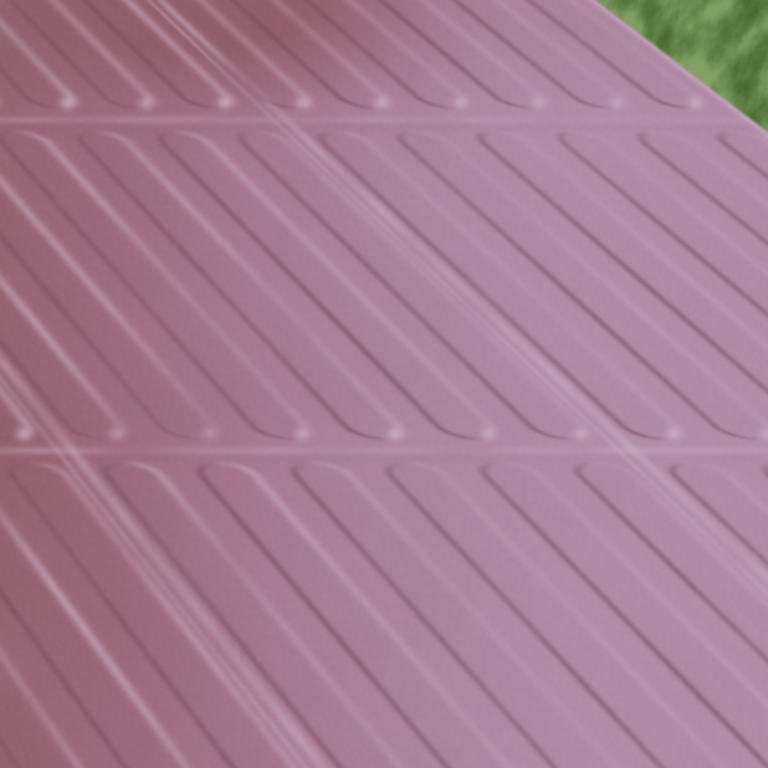
Reproduce this texture procedurally as a Shadertoy shader.

```glsl
// Glossy mauve plastic mat with rows of slanted, round-ended pressed slots.
// Ribs fan out in perspective; each slot is a sheared capsule lit along its rim.
// Seams, paired scuff streaks, a soft sheen and a corner of grass complete it.

#define ROW_HEIGHT 0.431   // distance between horizontal seams
#define FIRST_SEAM 0.156   // first seam, measured from the top
#define BACK_SHIFT 0.18    // rib offset of the farthest row, in pitches
#define SLOT_WIDTH 0.57    // slot width, in pitches
#define SLOT_INSET 0.016   // gap between slot end and seam
#define CAP_FLATTEN 2.0    // flattening of the rounded slot ends
#define RIM_WIDTH 0.0062   // softness of the slot rim
#define STREAK_PERIOD 6.0  // ribs between scuff streaks
#define MAT_EDGE 8.72      // rib coordinate where the mat stops
#define GRAIN 0.012        // strength of the fine surface grain

const vec3 SHADOW_MAUVE = vec3(0.58, 0.375, 0.425);
const vec3 MID_MAUVE = vec3(0.66, 0.475, 0.575);
const vec3 PALE_MAUVE = vec3(0.695, 0.555, 0.66);
const vec3 GLINT = vec3(0.79, 0.69, 0.77);
const vec3 GROOVE = vec3(0.44, 0.27, 0.34);
const vec3 GRASS_DARK = vec3(0.27, 0.41, 0.18);
const vec3 GRASS_LIGHT = vec3(0.51, 0.63, 0.39);

vec2 gradientAt(vec2 cell) {
    vec3 h = fract(cell.xyx * vec3(0.1031, 0.1030, 0.0973));
    h += dot(h, h.yzx + 33.33);
    float angle = 6.2832 * fract((h.x + h.y) * h.z);
    return vec2(cos(angle), sin(angle));
}

// Gradient noise, roughly -0.7 to 0.7
float noise(vec2 p) {
    vec2 i = floor(p), f = fract(p);
    vec2 w = f * f * f * (f * (f * 6.0 - 15.0) + 10.0);
    vec2 e = vec2(1.0, 0.0);
    float a = dot(gradientAt(i), f);
    float b = dot(gradientAt(i + e.xy), f - e.xy);
    float c = dot(gradientAt(i + e.yx), f - e.yx);
    float d = dot(gradientAt(i + e.xx), f - e.xx);
    return mix(mix(a, b, w.x), mix(c, d, w.x), w.y);
}

float fbm(vec2 p) {
    float sum = 0.0, amplitude = 0.6;
    for (int i = 0; i < 4; i++) {
        sum += amplitude * noise(p);
        p = p * 2.03 + 17.3;
        amplitude *= 0.5;
    }
    return sum;
}

float bell(float x, float width) {
    x /= width;
    return exp(-x * x);
}

// Broad reflection: dark on the left and near the top, pale on the right
vec3 sheenColor(vec2 p) {
    float s = smoothstep(-0.16, 0.84, p.x - 0.06 * (p.y - 0.5));
    vec2 blob = (p - vec2(0.34, 0.01)) / vec2(0.25, 0.12);
    s -= 0.52 * exp(-dot(blob, blob)) + 0.25 * bell(p.y, 0.12) * p.x;
    s = clamp(s + 0.12 * fbm(p * 4.0), 0.0, 1.0);
    return s < 0.5 ? mix(SHADOW_MAUVE, MID_MAUVE, s * 2.0)
                   : mix(MID_MAUVE, PALE_MAUVE, s * 2.0 - 1.0);
}

vec3 grassColor(vec2 p) {
    float blades = fbm(vec2(p.x * 22.0 + p.y * 8.0, p.y * 15.0));
    return mix(GRASS_DARK, GRASS_LIGHT, smoothstep(-0.45, 0.4, blades));
}

void mainImage(out vec4 fragColor, in vec2 fragCoord) {
    vec2 p = fragCoord / iResolution.xy;
    p.y = 1.0 - p.y; // measured downward

    // Perspective rib coordinate and row
    float pitch = 0.0964 + 0.0433 * p.y;
    float rib = (p.x + 0.065 - 0.927 * p.y) / pitch;
    float slope = 0.927 + 0.0433 * rib;
    float rowPos = (p.y - FIRST_SEAM) / ROW_HEIGHT;
    float row = floor(rowPos);
    float shiftedRib = rib - BACK_SHIFT * min(row, 0.0);

    // Slot as a capsule in sheared space; the nearest row runs off the canvas
    float radius = 0.5 * SLOT_WIDTH * pitch;
    float halfLength = 0.5 * ROW_HEIGHT - SLOT_INSET;
    float column = shiftedRib - 0.5 * SLOT_WIDTH + 0.5;
    vec2 q = vec2((fract(column) - 0.5) * pitch, (fract(rowPos) - 0.5) * ROW_HEIGHT);
    float spine = halfLength - radius / CAP_FLATTEN;
    float lowEnd = row > 0.5 ? 1.0 : spine;
    vec2 toRim = q - vec2(0.0, clamp(q.y, -spine, lowEnd));
    toRim.y *= CAP_FLATTEN;
    float dist = length(toRim);
    vec2 normal = toRim / max(dist, 1e-4);
    dist -= radius;

    // Rim lighting, uneven from slot to slot and along each rim
    float light = 0.95 * normal.x - (normal.y > 0.0 ? 0.3 : 0.12) * normal.y;
    float uneven = noise(vec2(floor(column) * 1.7, p.y * 6.0 + row * 3.1));
    float fade = mix(0.46, 0.19, smoothstep(0.05, 0.8, p.x));
    float groove = mix(0.36, 0.46, smoothstep(0.0, 0.4, p.x));
    vec3 color = sheenColor(p);
    color *= 1.0 - 0.015 * smoothstep(0.006, -0.016, dist);
    color = mix(color, GROOVE, groove * (0.92 + 0.4 * uneven) * max(-light, 0.0) * bell(dist, RIM_WIDTH));
    color = mix(color, GLINT, fade * (0.9 + uneven) * max(light, 0.0) * bell(dist, RIM_WIDTH * 1.35));

    // Compact glint where each slot ends, unsheared to stay round
    vec2 tip = q - vec2(0.62 * radius, halfLength - 0.006);
    tip.x += slope * tip.y;
    float glint = row > 0.5 ? 0.0 : bell(length(tip * vec2(0.95, 1.1)), 0.0095);
    color = mix(color, GLINT, (0.62 + 0.4 * uneven) * glint);

    // Soft seams with a faint shadow below
    float seam = (rowPos - floor(rowPos + 0.5)) * ROW_HEIGHT;
    float seamWear = 0.22 + 0.4 * noise(vec2(p.x * 9.0, p.y * 9.0));
    color = mix(color, GLINT, max(seamWear, 0.06) * bell(seam, 0.0055));
    color = mix(color, GROOVE, 0.05 * bell(seam - 0.010, 0.006));

    // Scuff streaks between slots: one broad band with a fine companion
    float streak = mod(rib - 2.79 + 0.5 * STREAK_PERIOD, STREAK_PERIOD) - 0.5 * STREAK_PERIOD;
    float pair = bell(streak - 0.05, 0.075) + 0.7 * bell(streak + 0.11, 0.04);
    color = mix(color, GLINT, clamp(pair * (0.38 + 0.4 * noise(p * 11.0)), 0.0, 0.7));

    // Grass beyond the pale mat edge, then grain
    float beyond = (rib - MAT_EDGE) * pitch;
    color = mix(color, GLINT, 0.35 * bell(beyond + 0.006, 0.007));
    color = mix(color, grassColor(p), smoothstep(-0.005, 0.006, beyond));
    color += GRAIN * noise(p * 150.0);
    fragColor = vec4(clamp(color, 0.0, 1.0), 1.0);
}
```
